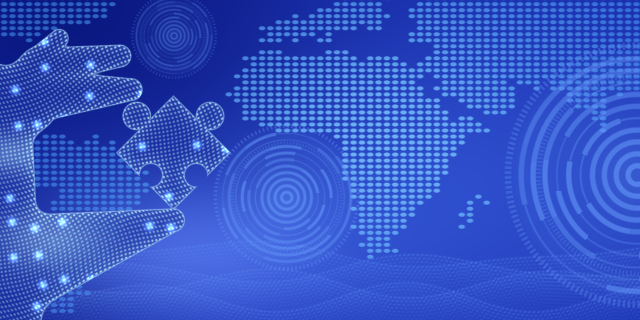
This background is drawn by a Shadertoy shader. Its source:

```glsl
// Blue technology backdrop: dotted map, radar dials, mesh hand with puzzle piece, waves.

// Canvas space spans 0..2 across and 0..1 up.
const vec3 DEEP = vec3(.03, .08, .48);
const vec3 NAVY = vec3(.08, .15, .65);
const vec3 ROYAL = vec3(.18, .31, .81);
const vec3 AZURE = vec3(.38, .58, .97);
const vec3 SKY = vec3(.27, .59, .95);
const vec3 ICE = vec3(.72, .91, 1.);
const vec2 MAP_CELL = vec2(.026, .0188);
const vec2 PIECE_CENTER = vec2(.542, .523);
const float MESH_STEP = .0138;
const float SPARK_CELL = .083;

float pixel;

float hash(vec2 p) {
    p = fract(p * vec2(.1031, .1137));
    p += dot(p, p.yx + 33.33);
    return fract((p.x + p.y) * p.x * 17.31);
}

float cover(float d) { return smoothstep(pixel, -pixel, d); }
float stroke(float d, float width) { return cover(abs(d) - width); }

float glow(vec2 p, vec2 center, vec2 scale) {
    vec2 g = (p - center) * scale;
    return exp(-dot(g, g));
}

// Tapered capsule; z holds the end radius
float limb(vec2 p, vec3 a, vec3 b) {
    vec2 ab = b.xy - a.xy;
    float t = clamp(dot(p - a.xy, ab) / dot(ab, ab), 0., 1.);
    return length(p - a.xy - ab * t) - mix(a.z, b.z, t);
}

float blend(float a, float b, float k) {
    float h = max(k - abs(a - b), 0.) / k;
    return min(a, b) - h * h * k * .25;
}

// Continents as joined limbs, with seas cut away
float landDistance(vec2 p) {
    float d = limb(p, vec3(.86, .72, .13), vec3(1.25, .69, .13));
    d = min(d, limb(p, vec3(1.24, .55, .19), vec3(1.18, .25, .06)));
    d = min(d, limb(p, vec3(1.33, .58, .1), vec3(1.51, .61, .02)));
    d = min(d, limb(p, vec3(1.42, .91, .14), vec3(2., .86, .17)));
    d = min(d, limb(p, vec3(1.41, .8, .1), vec3(1.53, .72, .08)));
    d = min(d, limb(p, vec3(1.83, .77, .1), vec3(1.88, .61, .02)));
    d = min(d, limb(p, vec3(.85, .89, .03), vec3(1.15, .97, .06)));
    d = min(d, limb(p, vec3(.17, .49, .09), vec3(.36, .42, .1)));
    d = min(d, limb(p, vec3(.3, .42, .14), vec3(.19, .06, .05)));
    d = min(d, limb(p, vec3(0., .96, .09), vec3(.3, .98, .04)));
    d = min(d, limb(p, vec3(1.45, .31, .02), vec3(1.49, .38, .02)));
    d = max(d, -limb(p, vec3(1.02, .87, .02), vec3(1.3, .83, .03)));
    return max(d, -limb(p, vec3(1.32, .77, .012), vec3(1.41, .65, .015)));
}

float handDistance(vec2 p) {
    float d = limb(p, vec3(-.05, .68, .13), vec3(.08, .68, .1));
    d = blend(d, limb(p, vec3(-.03, .6, .13), vec3(-.03, -.05, .16)), .04);
    d = blend(d, limb(p, vec3(.04, .17, .16), vec3(.54, .312, .036)), .05);
    d = blend(d, limb(p, vec3(.06, .74, .06), vec3(.185, .88, .028)), .02);
    d = blend(d, limb(p, vec3(.12, .79, .06), vec3(.375, .825, .034)), .01);
    return blend(d, limb(p, vec3(.1, .7, .085), vec3(.41, .72, .034)), .01);
}

// Diamond with mirrored knobs above and notches below
float pieceDistance(vec2 p) {
    p -= PIECE_CENTER;
    vec2 q = vec2(p.y + abs(p.x), p.y - abs(p.x)) * .7071, e = abs(q) - .125;
    float body = length(max(e, 0.)) + min(max(e.x, e.y), 0.);
    float knob = length(q - vec2(.162, 0)) - .043;
    return max(min(body, knob), .037 - length(q + vec2(0, .1)));
}

// Broken rings, tick bands and a faint disc
float dial(vec2 p, vec2 center, float radius) {
    vec2 q = p - center;
    float r = length(q) / radius, turn = atan(q.y, q.x) / 6.28319 + .5;
    float light = .13 * smoothstep(1., .85, r) + .25 * exp(-9. * r * r);
    for (float k = 0.; k < 10.; k++) {
        float seed = hash(vec2(k + 3., radius * 90.));
        float arc = hash(vec2(floor(fract(turn + seed) * (3. + k)), k + 7.));
        arc = k < 4. ? .75 : arc;
        float width = radius * mix(.007, .02, step(.45, arc));
        light += stroke((r - .07 - .089 * k) * radius, width) * (.25 + .45 * arc);
    }
    float teeth = abs(fract(turn * floor(40. + radius * 300.)) - .5);
    float bands = .4 * stroke((r - .97) * radius, .025 * radius) + .25 * stroke((r - .74) * radius, .02 * radius);
    return min(light + bands * smoothstep(.35, .15, teeth), 1.);
}

float meshDots(vec2 p) {
    vec2 q = p + .018 * sin(p.yx * vec2(17, 13));
    q = vec2(q.x + .4 * q.y, q.y - .4 * q.x) / MESH_STEP;
    return cover((length(fract(q) - .5) - .27) * MESH_STEP);
}

float sparks(vec2 p) {
    vec2 id = floor(p / SPARK_CELL);
    vec2 spot = id + .3 + .4 * vec2(hash(id + 5.), hash(id + 19.));
    return step(.6, hash(id + 31.)) * glow(p / SPARK_CELL, spot, vec2(7));
}

void mainImage(out vec4 fragColor, in vec2 fragCoord) {
    vec2 p = fragCoord / iResolution.xy * vec2(2, 1);
    pixel = 1. / iResolution.y;

    // Background light
    vec3 color = mix(NAVY, ROYAL, glow(p, vec2(1.3, .42), vec2(1., 1.7)));
    color = mix(color, DEEP, .85 * glow(p, vec2(.2, .95), vec2(1.3, 2.)));
    color = mix(color, DEEP, .6 * glow(p, vec2(0), vec2(2.5, 3.)));
    color += vec3(.17, .2, .18) * glow(p, vec2(.55, .21), vec2(2.2, 4.5));

    // Map dots, switched on by cell
    vec2 cell = floor(p / MAP_CELL), mid = (cell + .5) * MAP_CELL;
    float land = step(landDistance(mid) + .04 * (hash(cell) - .5), 0.);
    float spot = smoothstep(1.3, .6, length((p - mid) / vec2(.0105, .0066)));
    float shine = glow(p, vec2(1.2, .55), vec2(1.6, 2.));
    color = mix(color, mix(SKY, ICE, .4 * shine), land * spot * (.55 + .4 * shine));

    // Dotted waves
    for (float k = 0.; k < 4.; k++) {
        float crest = .21 - .045 * k + .035 * sin(p.x * (4.3 + k) + 4.9 + 2.1 * k) + .012 * sin(p.x * 9. + k * 3.);
        float depth = crest - p.y;
        float fade = cover(-depth) * exp(-max(depth, 0.) * 16.);
        vec2 w = fract(vec2(p.x + depth * .7, depth) / vec2(.014, .011)) - .5;
        color = mix(color, AZURE, fade * (.07 + .25 * smoothstep(.42, .15, length(w))));
    }

    // Dials
    float dials = dial(p, vec2(.896, .383), .23) + dial(p, vec2(1.992, .453), .417);
    dials += .65 * dial(p, vec2(.544, .888), .135);
    color = mix(color, AZURE, .8 * min(dials, 1.));

    // Mesh hand and puzzle piece
    float shape = min(handDistance(p), pieceDistance(p)), inside = cover(shape);
    float bands = glow(p, vec2(.03, .52), vec2(9, 16)) + glow(p, vec2(.16, .25), vec2(6, 11));
    float rim = exp(-45. * abs(shape));
    color = mix(color, mix(DEEP, ROYAL, .45), .7 * inside);
    color = mix(color, ICE, inside * min(meshDots(p) * (.4 + .4 * rim) + .35 * bands + .15 * rim, .9));
    color = mix(color, ICE, .6 * stroke(shape, .0015));
    color += vec3(.45, .65, .75) * inside * sparks(p);
    fragColor = vec4(color, 1);
}
```
